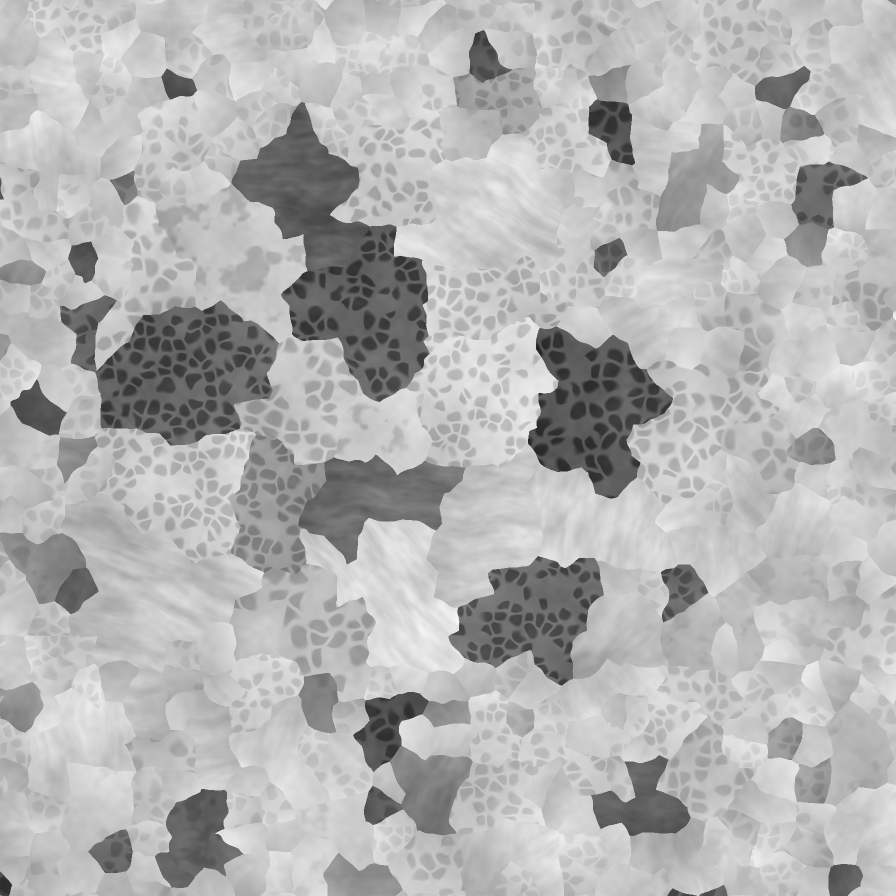
Reproduce this texture procedurally as a Shadertoy shader.

```glsl
// Grey patchwork of irregular mineral-like fragments with dark clumps, pores and fibres.

float hash(vec2 p) {
    return fract(sin(dot(p, vec2(127.1, 311.7))) * 43758.5453);
}

vec2 site(vec2 id) {
    return id + 0.1 + 0.8 * vec2(hash(id), hash(id + 41.3));
}

float noise(vec2 p) {
    vec2 i = floor(p), f = fract(p);
    f = f * f * (3.0 - 2.0 * f);
    return mix(mix(hash(i), hash(i + vec2(1, 0)), f.x),
               mix(hash(i + vec2(0, 1)), hash(i + vec2(1, 1)), f.x), f.y);
}

float fbm(vec2 p) {
    return 0.55 * noise(p) + 0.3 * noise(p * 2.1 + 5.7) + 0.15 * noise(p * 4.3 + 9.2);
}

// Nearest cell id, distance to its site, and gap to the second nearest
vec4 voronoi(vec2 p) {
    vec2 base = floor(p), id = base;
    float near = 9.0, second = 9.0;
    for (int y = -1; y <= 1; y++)
    for (int x = -1; x <= 1; x++) {
        vec2 cell = base + vec2(x, y);
        float d = length(site(cell) - p);
        if (d < near) {
            second = near;
            near = d;
            id = cell;
        } else {
            second = min(second, d);
        }
    }
    return vec4(id, near, second - near);
}

// Rounded pits separated by walls
float pores(vec2 p) {
    vec4 v = voronoi(p + 0.5 * vec2(noise(p * 1.3), noise(p * 1.3 + 17.0)));
    float pit = smoothstep(0.08, 0.28, v.w) * (1.0 - smoothstep(0.3, 0.6, v.z));
    return pit * step(hash(v.xy + 3.0), 0.75);
}

float fibres(vec2 p, float angle) {
    float c = cos(angle), s = sin(angle);
    vec2 r = mat2(c, -s, s, c) * p + 0.012 * noise(p * 25.0);
    return fbm(r * vec2(24, 85)) - 0.5;
}

float patchwork(vec2 p) {
    // Ragged outlines: small fragments are merged into larger patches
    vec2 q = p + 0.018 * (vec2(noise(p * 24.0), noise(p * 24.0 + 31.0)) - 0.5)
               + 0.005 * (vec2(noise(p * 85.0), noise(p * 85.0 + 13.0)) - 0.5);
    vec2 fine = voronoi(q * 27.0).xy;
    vec2 c = site(fine) / 27.0;
    vec2 big = voronoi(c * 8.0).xy;
    vec2 mid = voronoi(c * 15.0).xy;
    vec2 bigSite = site(big) / 8.0;
    float reach = length(bigSite - vec2(0.43, 0.52)) + 0.16 * (hash(big + 6.0) - 0.5);

    vec2 id = fine + 200.0, middle = c;
    float size = 0.037, darkShare = 0.045;
    float pick = hash(id + 8.0);
    if (reach < 0.34) {
        id = big;
        middle = bigSite;
        size = 0.125;
        darkShare = 0.3;
        pick = fract(dot(big, vec2(0.7549, 0.5698)) + 0.1);
    } else if (hash(mid + 2.0) < 0.45) {
        id = mid + 90.0;
        middle = site(mid) / 15.0;
        size = 0.067;
        darkShare = 0.08;
        pick = hash(id + 8.0);
    }

    // Base tone: light, medium grey or dark
    float h = hash(id + 12.0), kind = hash(id + 23.0), angle = 6.283 * hash(id + 34.0);
    bool dark = pick < darkShare;
    bool medium = !dark && pick < darkShare + 0.075;
    float tone = mix(0.71, 0.86, h) + (size > 0.1 ? 0.02 : 0.0);
    tone = mix(tone, 0.66 + 0.23 * noise(p * 17.0), 0.35);
    if (medium) tone = mix(0.5, 0.62, h);
    if (dark) tone = mix(0.29, 0.43, h);

    // Soft shading across each patch
    float slope = dot(p - middle, vec2(cos(angle), sin(angle))) / size;
    tone += slope * (dark ? 0.045 : 0.075);
    tone += 0.1 * (fbm(p * 30.0 + id) - 0.5);

    // Surface detail
    float strength = smoothstep(0.02, 0.11, size);
    if (kind < 0.42) {
        float pit = pores(p * mix(42.0, 72.0, h) + id);
        tone += (dark ? 0.045 - 0.17 * pit : 0.015 - 0.14 * pit) * (0.4 + 0.6 * strength);
    } else if (kind < 0.78) {
        tone += 0.2 * fibres(p, angle) * (0.4 + 0.6 * strength);
    } else {
        float blot = smoothstep(0.56, 0.72, fbm(p * 42.0 + id));
        tone -= 0.11 * blot * strength;
    }
    return tone + 0.035 * (noise(p * 130.0) - 0.5);
}

void mainImage(out vec4 fragColor, in vec2 fragCoord) {
    // Four samples per pixel smooth the patch edges
    float grey = 0.0;
    for (int k = 0; k < 4; k++) {
        vec2 offset = 0.5 * vec2(k % 2, k / 2) - 0.25;
        grey += 0.25 * patchwork((fragCoord + offset) / iResolution.y);
    }
    fragColor = vec4(vec3(clamp(grey, 0.0, 1.0)), 1.0);
}
```
